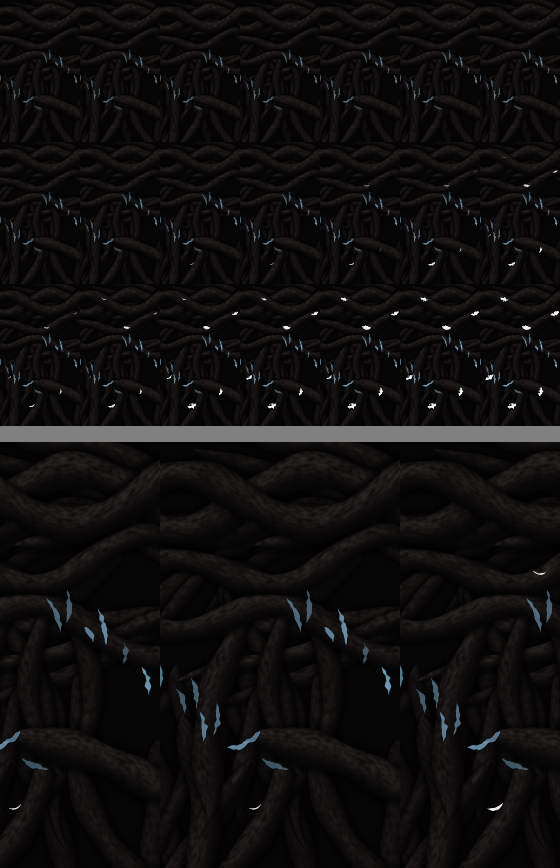
Top, the full canvas; bottom, a detail of the centre.
Give the GLSL for this pattern, as a Shadertoy shader.

```glsl
// Tangled dark roots in a 7 by 3 grid of tiles, with cold light glinting through the gaps.
#define GRID vec2(7.0, 3.0)
#define TILE_WIDTH 0.5625
#define GAP_COLOR vec3(0.022, 0.019, 0.019)
#define BARK_DARK vec3(0.034, 0.029, 0.028)
#define BARK_LIGHT vec3(0.190, 0.170, 0.158)
#define GLINT_COLOR vec3(0.46, 0.63, 0.75)
#define FLARE_COLOR vec3(0.92, 0.95, 0.95)
#define LIGHT_DIR normalize(vec3(-0.35, 0.65, 0.6))
#define GOLDEN 0.618

float hash(float n) { return fract(sin(n * 91.345) * 4375.85); }

vec2 gradient(vec2 cell) {
    float a = 6.2832 * fract(sin(dot(cell, vec2(127.1, 311.7))) * 4375.85);
    return vec2(cos(a), sin(a));
}

float gradientNoise(vec2 p) {
    vec2 i = floor(p), f = p - i, e = vec2(1.0, 0.0);
    vec2 u = f * f * f * (f * (f * 6.0 - 15.0) + 10.0);
    float low = mix(dot(gradient(i), f), dot(gradient(i + e), f - e), u.x);
    float high = mix(dot(gradient(i + e.yx), f - e.yx), dot(gradient(i + 1.0), f - 1.0), u.x);
    return mix(low, high, u.y);
}

// Coordinates along and across a line at the given angle
vec2 alongAcross(vec2 p, float angle) {
    vec2 dir = vec2(cos(angle), sin(angle));
    return vec2(dot(p, dir), dot(p, vec2(-dir.y, dir.x)));
}

// Paints one wavy, tapered root with a contact shadow over the layers below
void paintRoot(inout vec3 color, vec2 p, vec2 center, float angle, float halfLength,
               float radius, float bend, float wave, float tone, float aa) {
    vec2 q = alongAcross(p - center, angle);
    float end = q.x / halfLength;
    if (abs(end) >= 1.0) return;
    float slope = -bend * wave * sin(wave * q.x);
    float dist = (q.y - bend * cos(wave * q.x)) * inversesqrt(1.0 + slope * slope);
    float r = radius * sqrt(1.0 - end * end * end * end);
    r *= 1.0 + 0.13 * sin(q.x * 31.0 + center.x * 40.0);
    if (abs(dist) > r * 1.7 + aa) return;

    float s = clamp(dist / max(r, 0.001), -1.0, 1.0);
    vec2 side = normalize(vec2(-slope, 1.0)) * s;
    vec3 normal = vec3(alongAcross(side, -angle), sqrt(1.0 - s * s));
    float lit = max(dot(normal, LIGHT_DIR), 0.0);

    // Bark: coarse knots and fine cracks that follow the root
    vec2 grainUv = vec2(q.x, dist) + center * 7.0;
    float grain = 1.0 + 0.7 * gradientNoise(grainUv * vec2(24.0, 45.0))
                      + 1.1 * gradientNoise(grainUv * vec2(65.0, 125.0));
    vec3 bark = mix(BARK_DARK, BARK_LIGHT, clamp(pow(lit, 1.7) * grain * tone, 0.0, 1.0));
    bark *= 0.45 + 0.55 * normal.z;

    color *= mix(0.4, 1.0, smoothstep(0.9, 1.7, abs(dist) / max(r, 0.001)));
    color = mix(color, bark, smoothstep(aa, -aa, abs(dist) - r));
}

// Coverage of a curved, ragged splinter of light
float splinter(vec2 p, vec2 center, float angle, float halfLength, float halfWidth, float aa) {
    vec2 q = alongAcross(p - center, angle);
    float t = q.x / halfLength;
    float ragged = 1.0 + 1.4 * gradientNoise(p * 70.0 + center * 31.0);
    float width = halfWidth * (1.0 - t * t) * ragged;
    return smoothstep(aa, -aa, abs(q.y - 0.006 * t * t) - width) * step(abs(t), 1.0);
}

void mainImage(out vec4 fragColor, in vec2 fragCoord) {
    vec2 gridUv = fragCoord / iResolution.xy * GRID;
    vec2 tile = floor(gridUv);
    vec2 size = vec2(TILE_WIDTH, 1.0);
    vec2 p = fract(gridUv) * size;
    float aa = 0.7 * GRID.y / iResolution.y;
    vec3 color = GAP_COLOR;

    // Thin background roots: level in the upper part, upright in the lower
    for (int i = 0; i < 26; i++) {
        float n = float(i);
        vec2 c = vec2(hash(n + 1.0), fract(0.07 + n * GOLDEN)) * size;
        float upright = 1.0 - smoothstep(0.45, 0.6, c.y);
        float angle = upright * 1.4 + (hash(n + 40.0) - 0.5) * 1.6;
        paintRoot(color, p, c, angle, 0.17 + 0.2 * hash(n + 9.0), 0.016 + 0.014 * hash(n + 70.0),
                  0.03 * sin(n * 2.4), 9.0 + 6.0 * hash(n + 25.0), 0.22 + 0.016 * n, aa);
    }
    // Paired thick roots: braid at the top, waves at mid height, upright bow, fan at the foot
    for (int i = 0; i < 2; i++) {
        float s = float(i) * 2.0 - 1.0;
        paintRoot(color, p, vec2(0.33 + 0.12 * s, 0.1), 1.57 + 0.55 * s, 0.2, 0.031, 0.03 * s, 9.0, 0.6, aa);
        paintRoot(color, p, vec2(0.33, 0.42), 1.62, 0.2, 0.025, 0.075 * s, 7.0, 0.55, aa);
        paintRoot(color, p, vec2(0.11 + 0.03 * s, 0.24 + 0.12 * s), 1.5 - 0.1 * s, 0.24, 0.034, 0.025 * s, 10.0, 0.65, aa);
        paintRoot(color, p, vec2(0.28, 0.64 - 0.07 * s), -0.12 * s, 0.42, 0.029, 0.045 * s, 12.0, 0.6, aa);
        paintRoot(color, p, vec2(0.36, 0.87), 0.04, 0.5, 0.04, -0.065 * s, 10.0, 0.65, aa);
    }
    paintRoot(color, p, vec2(0.41, 0.25), -0.36, 0.2, 0.041, 0.012, 12.0, 0.75, aa);

    // Light gains strength toward the lower right tiles
    float light = 0.65 * (1.0 - tile.y / (GRID.y - 1.0)) + 0.35 * tile.x / (GRID.x - 1.0);
    for (int i = 0; i < 14; i++) {
        float n = float(i);
        vec2 c = vec2(fract(0.15 + n * GOLDEN), 0.21 + 0.42 * fract(0.48 + n * 0.37)) * size;
        float angle = mix(-0.5, 1.8, smoothstep(0.23, 0.36, c.y)) + 0.6 * (hash(n + 5.0) - 0.5);
        float glint = splinter(p, c, angle, 0.018 + 0.027 * hash(n + 13.0), 0.0055, aa);
        color = mix(color, GLINT_COLOR * mix(0.75, 1.15, light), glint * (0.5 + 0.5 * hash(n + 3.0)));
    }
    for (int i = 0; i < 6; i++) {
        float n = float(i);
        float open = smoothstep(0.42 + 0.05 * n, 0.95 + 0.05 * n, light + 0.12 * hash(n + tile.x * 7.0));
        vec2 c = fract(vec2(0.4, 0.14) + n * vec2(0.18, 0.55)) * size;
        float flare = splinter(p, c, 2.4 * hash(n + 2.0) - 0.6, 0.012 + 0.022 * open, 0.013 * open, aa);
        color = mix(color, FLARE_COLOR, flare * smoothstep(0.0, 0.15, open));
    }
    fragColor = vec4(color, 1.0);
}
```
